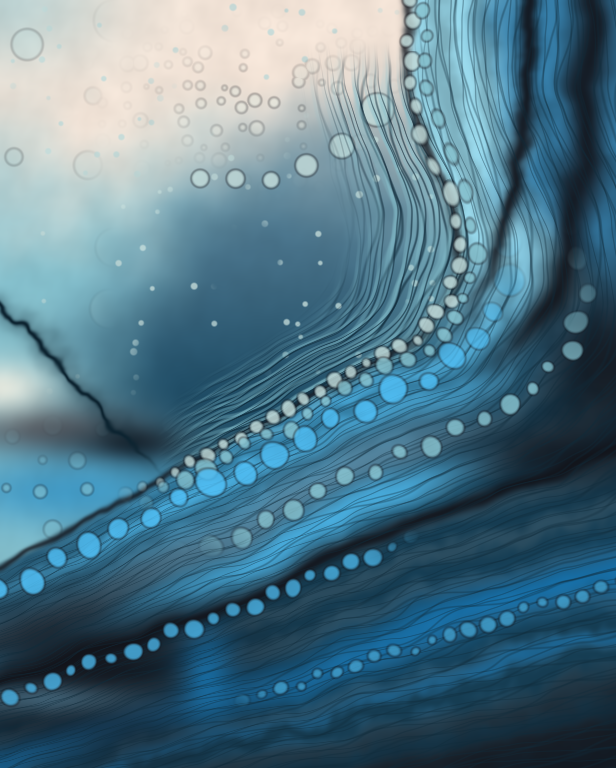
Write a Shadertoy shader that draws this background.

```glsl
// Alcohol-ink wave: pale sky, slate hollow and a curling sea of blue bands.
// A bent flow field shapes the lip, bands, veins, hairs and bead rows;
// layered sines and cellular spots add the ink texture.
const vec3 INK = vec3(.07, .075, .1), PALE = vec3(.89, .9, .86), MIST = vec3(.52, .75, .8);
const vec3 SLATE = vec3(.3, .46, .55), DEEP = vec3(.1, .28, .38);
const vec3 AQUA = vec3(.28, .67, .86), AZURE = vec3(.09, .45, .68);
vec3 col;      // paint so far
vec2 p, slope; // place, flow gradient
float f, t;    // level across, place along the flow

float hash(vec2 c) { return fract(sin(dot(c, vec2(127.1, 311.7))) * 43758.); }
float bell(float x, float w) { return exp(-x * x / (w * w)); }
float ramp(float a, float b, float x) { return smoothstep(a, b, x); }
void tint(vec3 ink, float amount) { col = mix(col, ink, amount); }

float ripple(vec2 q) {
  float sum = 0., amp = .5;
  for (int i = 0; i < 4; i++) {
    q = mat2(.8, .6, -.6, .8) * q * 1.7 + 1.3;
    sum += amp * sin(q.x + 1.6 * sin(q.y));
    amp *= .6;
  }
  return sum;
}

// Zero on the lip, growing toward the lower right
float flow(vec2 q) {
  float below = (.26 + .545 * q.x - q.y) / (1. + .9 * q.x);
  float right = .6 * (q.x - .595 + .065 * ramp(.68, .9, q.y));
  float h = max(.06 - abs(below - right), 0.);
  return max(below, right) + h * h / .24;
}

// Soft blot: centre, radii
void wash(vec4 blot, vec3 ink, float amount) {
  vec2 q = (p - blot.xy) / blot.zw;
  tint(ink, amount * exp(-dot(q, q)));
}

// Dark-rimmed drop; d is the distance to its edge
void drop(float d, vec3 ink, float amount) {
  float rim = ramp(.0035, 0., abs(d));
  tint(INK, rim * amount * .5);
  tint(ink, ramp(.0015, -.0015, d) * amount * (1. - .4 * rim));
}

// Distance to cellular drops
float spots(float n, float density) {
  float d = 1.;
  for (int i = 0; i < 9; i++) {
    vec2 c = floor(p * n) + vec2(i % 3, i / 3) - 1.;
    float h = hash(c);
    vec2 centre = c + .2 + .6 * vec2(hash(c + 7.), hash(c + 19.));
    if (h < density) d = min(d, length(p * n - centre) - .1 - .5 * h);
  }
  return d / n;
}

// Row of drops along one flow level
void beads(float level, float n, float size, vec3 ink, float amount) {
  float steep = length(slope), d = (f - level) / steep;
  float u = (t - d * dot(slope / steep, vec2(.6, .8))) * n, h = hash(vec2(floor(u), n));
  vec2 q = vec2((fract(u) - .5) / n * 1.15, d + (h - .5) * size);
  drop(length(q) - size * (.5 + .5 * fract(h * 17.)), ink, amount * .85);
}

void mainImage(out vec4 fragColor, in vec2 fragCoord) {
  p = fragCoord / iResolution.xy * vec2(.8, 1);
  float cloud = ripple(p * 9.), grain = ripple(p * 27.);
  vec2 w = p + .005 * vec2(cloud, ripple(p.yx * 11.)), e = vec2(.002, 0);
  f = flow(w);
  t = dot(p, vec2(.6, .8));
  slope = (vec2(flow(w + e), flow(w + e.yx)) - f) / e.x;

  // Sky and slate hollow
  col = mix(MIST, vec3(.95, .89, .84), ramp(.62, .9, p.y + .04 * cloud));
  wash(vec4(0, 1, .14, .09), MIST, .5);
  vec2 q = mat2(.7, -.7, .7, .7) * (p - vec2(.35, .58));
  float hollow = length(q * vec2(.62, 1)) + .018 * cloud;
  tint(mix(DEEP, SLATE, ramp(.42, .75, p.y)), ramp(.27, .07, hollow));

  // Blots, spray, pale cluster, arc of large drops
  vec3 foam = mix(MIST, PALE, .6);
  float high = ramp(.45, .6, p.y);
  drop(spots(11., .6), foam, .4 * high * ramp(.16, .04, p.x));
  tint(foam, .85 * high * ramp(-.6, .1, cloud) * ramp(.0015, -.0015, spots(42., .2)));
  drop(spots(40., .6), PALE, .6 * bell(length((p - vec2(.34, .87)) * vec2(.5, 1)), .06));
  for (float k = 0.; k < 1.1; k += .2) {
    float h = hash(vec2(k, 3));
    vec2 c = vec2(.26 + .23 * k, .757 + .1 * k * k * k + .02 * h * (1. - k));
    drop(length(p - c) - .009 - .01 * k * k * k - .004 * h, foam, .85);
  }

  // Left cove: smoke, foam, shallows, dark edge
  wash(vec4(.06, .44, .12, .035), INK + .24, .9);
  wash(vec4(0, .495, .07, .035), PALE, .95);
  wash(vec4(.17, .42, .07, .025), INK, .9);
  wash(vec4(.09, .36, .18, .045), AQUA * .9, .95);
  drop(spots(24., .6), MIST, .6 * ramp(.26, .14, p.x) * bell(p.y - .35, .06));
  float edge = p.y - .6 + p.x + .025 * cloud + .01 * grain;
  tint(DEEP * .5, (.7 * bell(edge, .005) + .3 * bell(edge, .022)) * ramp(.22, .16, p.x));

  // Sea bands and crest
  vec3 sky = col;
  float up = ramp(.48, .72, p.y), low = 1. - up, inland = ramp(.72, .5, p.x);
  float s = f + .006 * sin(t * 14.) + .004 * cloud;
  float streak = .5 + .5 * sin(s * 170. + 2. * sin(t * 6.) + grain);
  col = mix(DEEP * .85, SLATE * .75, streak * .6);
  tint(SLATE + .08, .8 * bell(s - .09, .03) * inland);
  tint(AQUA, bell(s - .035, .04) * (.6 + .4 * streak));
  tint(AQUA, bell(s - .127, .018) * inland);
  tint(AZURE, .9 * bell(s - .258, .022) + .7 * bell(s - .308, .013) * streak);
  tint(INK, .85 * ramp(.32, .4, s + .02 * streak));
  vec3 crest = mix(vec3(.58, .82, .89), vec3(.2, .47, .63), ramp(.03, .11, f + .02 * cloud));
  tint(crest * (.85 + .2 * streak), up);
  wash(vec4(.79, .53, .09, .11), INK, .85);
  wash(vec4(.72, .41, .13, .04), INK, .7);
  wash(vec4(.1, .13, .2, .12), INK, .95);
  wash(vec4(.27, .12, .035, .06), AZURE, .8);
  wash(vec4(.06, .09, .12, .02), SLATE, .7);
  col = mix(sky, col, ramp(-.008, .008, f));

  // Dark veins
  float inner = f - mix(.02, .095, ramp(.6, .92, p.y)) + .003 * grain;
  float outer = f - mix(.055, .145, ramp(.5, .95, p.y)) + .006 * cloud;
  tint(INK, .9 * bell(inner, .007) * up);
  tint(INK, .9 * bell(outer, .014) * ramp(.46, .6, p.y));
  tint(INK, .9 * bell(s - .158, .007) * low);
  tint(INK, .75 * bell(f + .003 * grain, .0045));

  // Fine hairs
  float curl = ramp(-.09, -.035, f) * ramp(.02, 0., f) * ramp(.2, .3, p.x) * ramp(.95, .84, p.y);
  for (float k = 0.; k < 3.; k++) {
    float wave = f * (62. + 23. * k) + .35 * sin(t * (17. + 6. * k) + k) + .18 * sin(t * 41. - k);
    tint(MIST, .35 * curl * ramp(.2, .05, abs(fract(wave + .22) - .5)));
    tint(DEEP * .6, (.6 * curl + .35 * ramp(0., .02, f)) * ramp(.11, 0., abs(fract(wave) - .5)));
  }

  // Bead rows
  float begin = ramp(.36, .46, t);
  beads(0., 46., .011, foam, begin);
  beads(.013, 37., .013, MIST, begin);
  beads(.034, 25., .019, AQUA * 1.1, low);
  beads(.094, 29., .016, MIST, begin * low);
  beads(.171, 42., .012, AQUA, ramp(.58, .5, t));
  beads(.266, 48., .01, AQUA * .9, ramp(.24, .3, t));
  fragColor = vec4(col * (1. + .025 * grain), 1);
}
```
